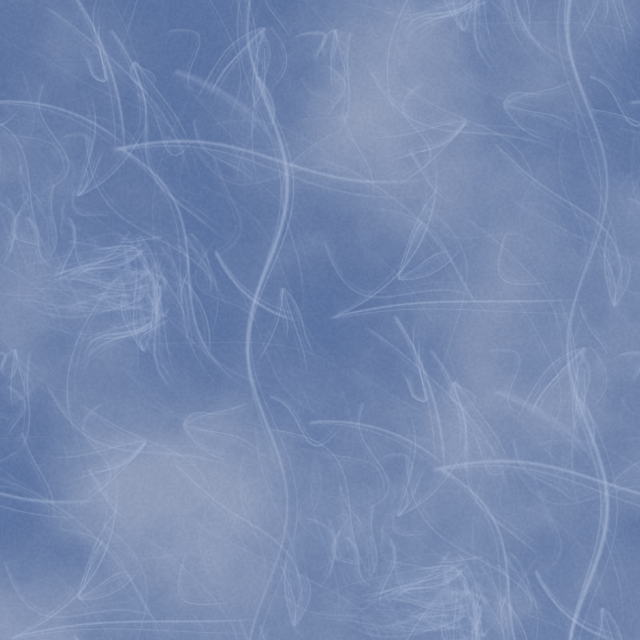
This background is drawn by a WebGL 2 fragment shader. Its source:

```glsl
#version 300 es
precision highp float;
// Silky pale filaments drifting over a cloudy slate-blue ground.
// Clouds are noise octaves; each filament is a bowed arc with a fine companion,
// repeated on a half-drop lattice and gathered into fans, tufts and tangles.
uniform vec2 u_resolution;
out vec4 fragColor;

const vec3 DEEP = vec3(0.362, 0.456, 0.634);
const vec3 HAZE = vec3(0.56, 0.615, 0.732);
const vec3 SILK = vec3(0.69, 0.75, 0.86);
const float CLOUD_SCALE = 3.6;
const float GRAIN = 0.03;
const int DRIFTERS = 64;
const int FANS = 44;
const int TUFT_STRANDS = 66;
const int TANGLE_STRANDS = 34;
const vec2 TUFT = vec2(0.247, 0.544);
const vec2 TANGLE = vec2(0.05, 0.72);
const vec2 KNOT = vec2(0.47, 0.9);
const float TAU = 6.28319;

float hash(vec2 p) {
  vec3 q = fract(p.xyx * 0.1031);
  q += dot(q, q.yzx + 33.33);
  return fract((q.x + q.y) * q.z);
}
vec4 rand4(int i, float seed) {
  vec2 k = vec2(float(i) * 1.7 + 3.1, seed);
  return vec4(hash(k), hash(k + 17.3), hash(k + 41.9), hash(k + 73.7));
}
float noise(vec2 p) {
  vec2 i = floor(p), f = fract(p);
  f = f * f * (3.0 - 2.0 * f);
  return mix(mix(hash(i), hash(i + vec2(1, 0)), f.x),
             mix(hash(i + vec2(0, 1)), hash(i + 1.0), f.x), f.y);
}
float fbm(vec2 p) {
  float sum = 0.0, amp = 0.52;
  for (int i = 0; i < 5; i++, amp *= 0.5) {
    sum += amp * noise(p);
    p = mat2(1.6, 1.2, -1.2, 1.6) * p + 5.3;
  }
  return sum;
}
// Nearest lattice copy: repeats every (0.5, 0.5) and (0.5, -0.5)
vec2 wrap(vec2 d) {
  vec2 s = vec2(d.x + d.y, d.x - d.y);
  s -= round(s);
  return 0.5 * vec2(s.x + s.y, s.x - s.y);
}
vec2 polar(float angle) { return vec2(cos(angle), sin(angle)); }
float glow(vec2 d, float radius) { return exp(-dot(d, d) / (radius * radius)); }

// Crisp core plus a thin smoky veil on one side
float silk(float d, float width, float side) {
  float w = max(width, 0.6 / u_resolution.y);
  float veil = smoothstep(-w, w, d * side) * exp(-abs(d) / (6.0 * w));
  return exp(-d * d / (w * w)) * width / w + 0.16 * veil;
}
// Arc from a along span, with a single bow and a double sway
float strand(vec2 p, vec2 a, vec2 span, float bow, float sway, float width) {
  float len = length(span);
  vec2 axis = span / len, d = wrap(p - a - 0.5 * span);
  float t = dot(d, axis) / len + 0.5;
  if (t <= 0.0 || t >= 1.0) return 0.0;
  float path = bow * 4.0 * t * (1.0 - t) + sway * sin(TAU * t);
  float slope = (bow * (4.0 - 8.0 * t) + sway * TAU * cos(TAU * t)) / len;
  float off = (dot(d, vec2(-axis.y, axis.x)) - path) * inversesqrt(1.0 + slope * slope);
  float side = bow + sway < 0.0 ? 1.0 : -1.0;
  float companion = silk(off - side * (0.002 + 0.05 * len * t), 0.6 * width, side);
  return smoothstep(0.0, 0.04, t) * smoothstep(1.0, 0.7, t)
       * (silk(off, width, side) + 0.45 * companion);
}
// Upright wave running through the whole canvas
float spine(vec2 p) {
  float phase = 2.0 * TAU * (p.y - 0.71);
  float x = p.x - 0.418 - 0.031 * cos(phase), column = floor(x * 2.0 + 0.5);
  float d = (x - 0.5 * column) * inversesqrt(1.0 + 0.15 * pow(sin(phase), 2.0));
  float swell = 0.5 + 0.5 * cos(TAU * (p.y - 0.62 + 0.5 * column));
  return (0.3 + 0.4 * swell) * silk(d, 0.002 + 0.0011 * swell, -1.0)
       + 0.35 * swell * silk(d + 0.01 * sin(7.0 * p.y), 0.0014, 1.0)
       + 0.2 * silk(d - 0.016 * sin(4.0 * p.y + 1.0), 0.0011, 1.0);
}
float ribbons(vec2 p) {
  return spine(p)
    + 0.42 * strand(p, vec2(-0.02, 0.84), vec2(0.23, -0.08), 0.028, 0.0, 0.0019)
    + 0.52 * strand(p, vec2(0.17, 0.765), vec2(0.53, -0.04), 0.004, 0.021, 0.0024)
    + 0.46 * strand(p, vec2(0.115, 1.01), vec2(0.08, -0.27), 0.022, 0.0, 0.0021)
    + 0.42 * strand(p, vec2(0.18, 0.775), vec2(0.23, -0.4), 0.0, 0.036, 0.002)
    + 0.5 * strand(p, vec2(0.335, 0.61), vec2(0.145, -0.115), -0.024, 0.0, 0.0021)
    + 0.38 * strand(p, vec2(0.52, 0.504), vec2(0.16, 0.276), -0.06, 0.0, 0.0014)
    + 0.48 * strand(p, vec2(0.51, 0.502), vec2(0.42, 0.03), 0.012, 0.004, 0.0016)
    + 0.24 * strand(p, vec2(0.27, 0.89), vec2(0.18, -0.14), 0.022, 0.0, 0.0045);
}
// Long drifters, then fans of four strands sharing a sharp tip
float wisps(vec2 p) {
  float ink = 0.0;
  for (int i = 0; i < DRIFTERS; i++) {
    vec4 r = rand4(i, 2.0), s = rand4(i, 9.0);
    vec2 span = (0.1 + 0.3 * r.w) * polar(-0.2 - 1.6 * r.z);
    ink += (0.08 + 0.24 * s.x * s.x) * strand(p, r.xy, span,
      0.13 * (s.y - 0.5), 0.06 * (s.z - 0.5), 0.001 + 0.001 * s.w);
  }
  for (int i = 0; i < FANS; i++) {
    vec4 r = rand4(i / 4, 23.0), s = rand4(i, 31.0);
    vec2 span = (0.05 + 0.13 * s.y) * polar(TAU * r.z + s.x);
    ink += 0.28 * strand(p, r.xy, span, 0.04 * (s.z - 0.5), 0.01 * (s.w - 0.5), 0.0013);
  }
  return ink;
}
// Combed tuft with upright crossing hairs, and two loose tangles
float tufts(vec2 p) {
  float ink = 0.1 * glow(wrap(p - TUFT + vec2(0.07, -0.01)), 0.1);
  for (int i = 0; i < TUFT_STRANDS + TANGLE_STRANDS; i++) {
    vec4 r = rand4(i, 47.0), s = rand4(i, 59.0);
    vec2 start = TUFT + vec2(0.07 * s.x - 0.05, 0.15 * r.x - 0.05);
    vec2 span = vec2(-0.06 - 0.18 * r.y, 0.15 * (r.z - 0.6));
    if (i >= TUFT_STRANDS) {
      start = (i % 3 == 0 ? KNOT : TANGLE) + 0.14 * (r.xy - 0.5);
      span = vec2(0.12 * (r.z - 0.4), -0.04 - 0.1 * s.x);
    } else if (i % 3 == 0) {
      start = TUFT + vec2(0.12 * r.x - 0.06, 0.02 + 0.08 * s.x);
      span = vec2(0.01 + 0.06 * r.z, -0.07 - 0.12 * r.y);
    }
    ink += (0.08 + 0.26 * s.y * s.y) * strand(p, start, span,
      0.07 * (r.w - 0.45), 0.02 * (s.z - 0.5), 0.001 + 0.0011 * s.w);
  }
  return ink;
}
void main() {
  vec2 p = gl_FragCoord.xy / u_resolution;
  // Cloudy ground with brighter banks
  float cloud = smoothstep(0.24, 0.88, fbm(p * CLOUD_SCALE + 7.0))
    + 0.42 * glow(p - vec2(0.64, 0.95), 0.1) + 0.4 * glow(p - vec2(0.3, 0.16), 0.12);
  vec3 color = mix(DEEP, HAZE, min(cloud, 1.0));
  // Filaments and fine grain
  color = mix(color, SILK, 1.0 - exp(-ribbons(p) - wisps(p) - tufts(p)));
  color += GRAIN * (noise(p * 300.0) - 0.5);
  fragColor = vec4(color, 1.0);
}
```
